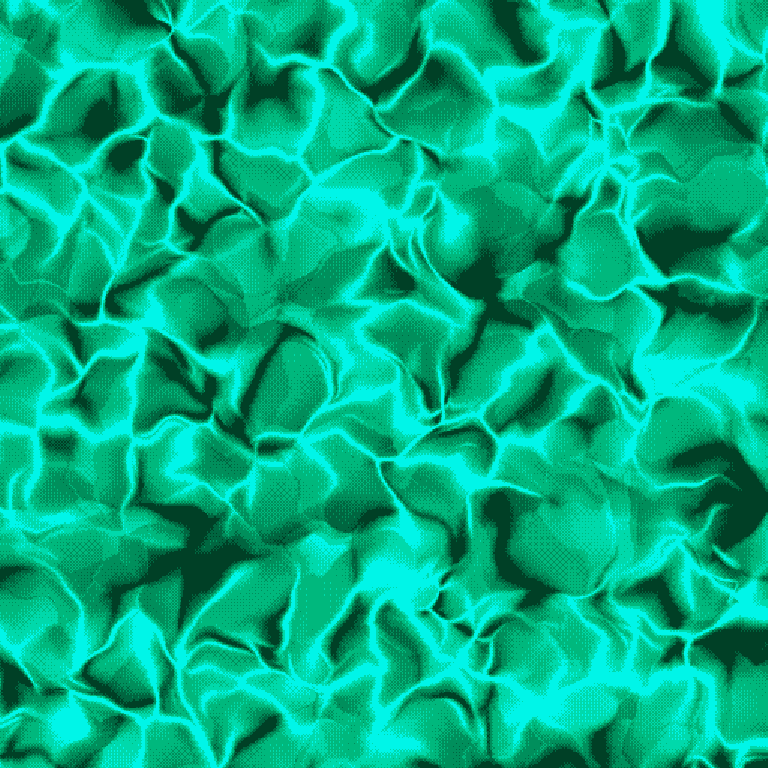
This texture is drawn by a three.js fragment shader. Its source:

```glsl
// Crumpled emerald folds with glowing cyan creases, shaded by ordered dither.
varying vec2 vUv;

const float GRID = 512.0;          // dither dots across the canvas
const float FOLD_SCALE = 9.5;      // large folds across the canvas
const float FINE_SCALE = 1.6;      // small folds relative to large ones
const float BEND = 0.28;           // strength of the curved warp
const float CRUMPLE = 0.5;         // strength of the creased warp
const float BASE_TONE = 2.85;      // resting tone on the 0 to 5 palette ramp
const float CREASE_TONE = 5.8;
const float SHADOW_TONE = -1.9;
const float CREASE_FALLOFF = 9.0;
const float SHADOW_FALLOFF = 7.0;

const vec3 PINE    = vec3(0.00, 0.25, 0.15);
const vec3 FOREST  = vec3(0.00, 0.40, 0.25);
const vec3 JADE    = vec3(0.00, 0.56, 0.36);
const vec3 EMERALD = vec3(0.00, 0.72, 0.49);
const vec3 MINT    = vec3(0.00, 0.85, 0.67);
const vec3 CYAN    = vec3(0.00, 0.96, 0.91);

vec2 hash2(vec2 p) {
  vec2 q = vec2(dot(p, vec2(127.1, 311.7)), dot(p, vec2(269.5, 183.3)));
  return fract(sin(q) * 43758.5);
}

// Cellular noise: x = nearest distance, y = gap to second, z = facet slope.
vec3 cells(vec2 p) {
  vec2 base = floor(p);
  vec2 nearest = vec2(0.0);
  vec2 owner = base;
  float first = 8.0;
  float second = 8.0;
  for (int j = -1; j <= 1; j++) {
    for (int i = -1; i <= 1; i++) {
      vec2 cell = base + vec2(float(i), float(j));
      vec2 offset = p - cell - hash2(cell);
      float d = length(offset);
      if (d < first) {
        second = first;
        first = d;
        nearest = offset;
        owner = cell;
      } else {
        second = min(second, d);
      }
    }
  }
  float angle = 6.2832 * hash2(owner + 17.0).x;
  float slope = dot(nearest, vec2(cos(angle), sin(angle)));
  float gap = second - first;
  return vec3(first, gap, slope * smoothstep(0.0, 0.05, gap));
}

// Layered sines, roughly -1 to 1.
float waves(vec2 p) {
  float sum = 0.0;
  float amp = 0.6;
  for (int i = 0; i < 4; i++) {
    p = mat2(0.8, 0.6, -0.6, 0.8) * p * 1.6 + 1.7;
    sum += amp * sin(p.x + 0.8 * sin(p.y * 0.7)) * cos(p.y);
    amp *= 0.6;
  }
  return sum;
}

// Curved bending followed by creased displacement.
vec2 crumple(vec2 p) {
  p += BEND * vec2(waves(p * 1.3), waves(p * 1.3 + 23.0));
  vec2 crease = vec2(cells(p * 0.9 + 5.0).x, cells(p * 0.9 + 41.0).x);
  return p + CRUMPLE * crease;
}

float glow(float gap, float falloff) {
  return min(1.0, 1.35 * exp(-falloff * gap));
}

// Palette position of the folded surface.
float foldTone(vec2 uv) {
  vec2 p = uv * FOLD_SCALE + 3.0;
  vec2 q = crumple(p);
  vec3 fold = cells(q);
  vec3 shade = cells(q.yx * 0.95 + 61.0);
  vec3 fine = cells(q * FINE_SCALE + 90.0);

  float tone = BASE_TONE + 0.45 * waves(p * 0.4 + 8.0);
  tone += 1.2 * fold.z + 1.5 * shade.z + 1.2 * fine.z;

  float shadow = glow(shade.y, SHADOW_FALLOFF);
  shadow *= smoothstep(-0.45, 0.4, waves(p * 0.9 + 31.0));
  tone = mix(tone, SHADOW_TONE, shadow);

  float crease = glow(fold.y, CREASE_FALLOFF);
  crease *= smoothstep(-0.55, 0.2, waves(p * 0.8 + 52.0));
  float wrinkle = 0.85 * glow(fine.y, CREASE_FALLOFF * 0.8);
  wrinkle *= smoothstep(0.0, 0.6, waves(p + 77.0));
  return mix(tone, CREASE_TONE, max(crease, wrinkle));
}

// Ordered 4 by 4 dither threshold.
float bayer2(vec2 a) {
  a = floor(a);
  return fract(a.x * 0.5 + a.y * a.y * 0.75);
}

float bayer4(vec2 a) {
  return bayer2(a * 0.5) * 0.25 + bayer2(a);
}

void main() {
  vec2 dotCell = floor(vUv * GRID);
  float level = floor(foldTone((dotCell + 0.5) / GRID) + bayer4(dotCell));
  vec3 color = mix(PINE, FOREST, step(0.5, level));
  color = mix(color, JADE, step(1.5, level));
  color = mix(color, EMERALD, step(2.5, level));
  color = mix(color, MINT, step(3.5, level));
  color = mix(color, CYAN, step(4.5, level));
  gl_FragColor = vec4(color, 1.0);
}
```
